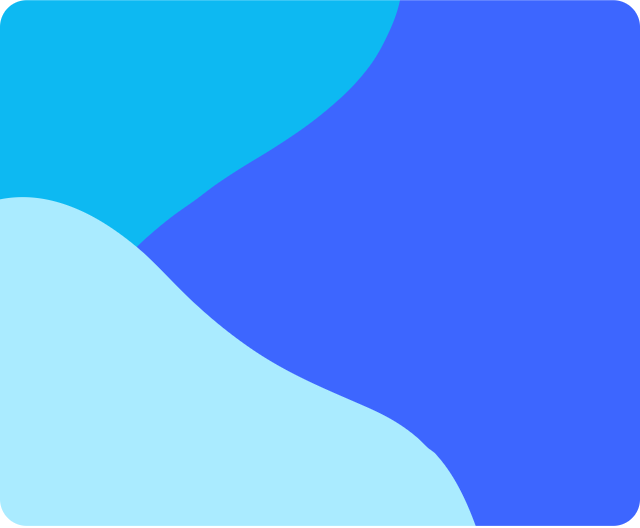
Write a Shadertoy shader that draws this background.

```glsl
// A rounded card with a blue ground, a cyan hill hanging from the top left
// and a pale wave rising from the lower left. Each wavy border is a smooth
// cubic Hermite curve turned into an approximate signed distance.

const float HEIGHT = 0.8242;  // canvas height when its width is 1
const int KNOTS = 10;

const vec3 WHITE = vec3(1.0);
const vec3 BLUE  = vec3(0.240, 0.400, 1.000);
const vec3 CYAN  = vec3(0.050, 0.727, 0.950);
const vec3 PALE  = vec3(0.665, 0.922, 1.000);

// Knots hold (position, value, slope).
// Pale wave: height along x.
const vec3 WAVE[KNOTS] = vec3[KNOTS](
    vec3(0.0000, 0.5130,  0.20), vec3(0.1302, 0.4935, -0.47),
    vec3(0.2135, 0.4388, -0.83), vec3(0.2669, 0.3874, -1.04),
    vec3(0.3906, 0.2812, -0.69), vec3(0.5729, 0.1888, -0.44),
    vec3(0.6510, 0.1419, -0.85), vec3(0.6680, 0.1257, -0.90),
    vec3(0.6810, 0.1152, -1.10), vec3(0.7435, 0.0026, -2.75));

// Cyan hill: right border along y.
const vec3 HILL[KNOTS] = vec3[KNOTS](
    vec3(0.4388, 0.2135, 1.05), vec3(0.4857, 0.2682, 1.30),
    vec3(0.5117, 0.3047, 1.38), vec3(0.5378, 0.3398, 1.45),
    vec3(0.5768, 0.4010, 1.68), vec3(0.6159, 0.4622, 1.47),
    vec3(0.6680, 0.5286, 1.12), vec3(0.7201, 0.5768, 0.75),
    vec3(0.7721, 0.6068, 0.47), vec3(0.8242, 0.6250, 0.20));

// Value and slope of the cubic from knot a to knot b.
vec2 hermite(vec3 a, vec3 b, float x) {
    float w = b.x - a.x;
    float t = (x - a.x) / w;
    float rise = b.y - a.y;
    float c1 = a.z * w;
    float c2 = 3.0 * rise - (2.0 * a.z + b.z) * w;
    float c3 = (a.z + b.z) * w - 2.0 * rise;
    float value = a.y + t * (c1 + t * (c2 + t * c3));
    float slope = (c1 + t * (2.0 * c2 + 3.0 * t * c3)) / w;
    return vec2(value, slope);
}

// Value and slope of a whole curve, continued straight past its ends.
vec2 curve(vec3 knots[KNOTS], float x) {
    vec3 first = knots[0];
    vec3 last = knots[KNOTS - 1];
    if (x <= first.x) return vec2(first.y + first.z * (x - first.x), first.z);
    for (int i = 1; i < KNOTS; i++) {
        if (x < knots[i].x) return hermite(knots[i - 1], knots[i], x);
    }
    return vec2(last.y + last.z * (x - last.x), last.z);
}

// Signed distance to the curve, negative where value lies below it.
float curveDistance(vec3 knots[KNOTS], float x, float value) {
    vec2 c = curve(knots, x);
    return (value - c.x) / sqrt(1.0 + c.y * c.y);
}

float roundedBox(vec2 p, vec2 halfSize, float radius) {
    vec2 q = abs(p) - halfSize + radius;
    return length(max(q, 0.0)) + min(max(q.x, q.y), 0.0) - radius;
}

// Antialiased coverage of the inside of a shape.
float coverage(float dist, float pixel) {
    return clamp(0.5 - dist / pixel, 0.0, 1.0);
}

void mainImage(out vec4 fragColor, in vec2 fragCoord) {
    vec2 p = fragCoord / iResolution.xy * vec2(1.0, HEIGHT);
    float pixel = 1.0 / iResolution.x;

    // Layers from back to front
    vec3 color = BLUE;
    color = mix(color, CYAN, coverage(curveDistance(HILL, p.y, p.x), pixel));
    color = mix(color, PALE, coverage(curveDistance(WAVE, p.x, p.y), pixel));

    // Card outline, with a thin gap below
    vec2 low = vec2(0.0, 0.0033);
    vec2 high = vec2(1.0, HEIGHT - 0.0003);
    float card = roundedBox(p - 0.5 * (low + high), 0.5 * (high - low), 0.0417);
    color = mix(WHITE, color, coverage(card, pixel));

    fragColor = vec4(color, 1.0);
}
```
